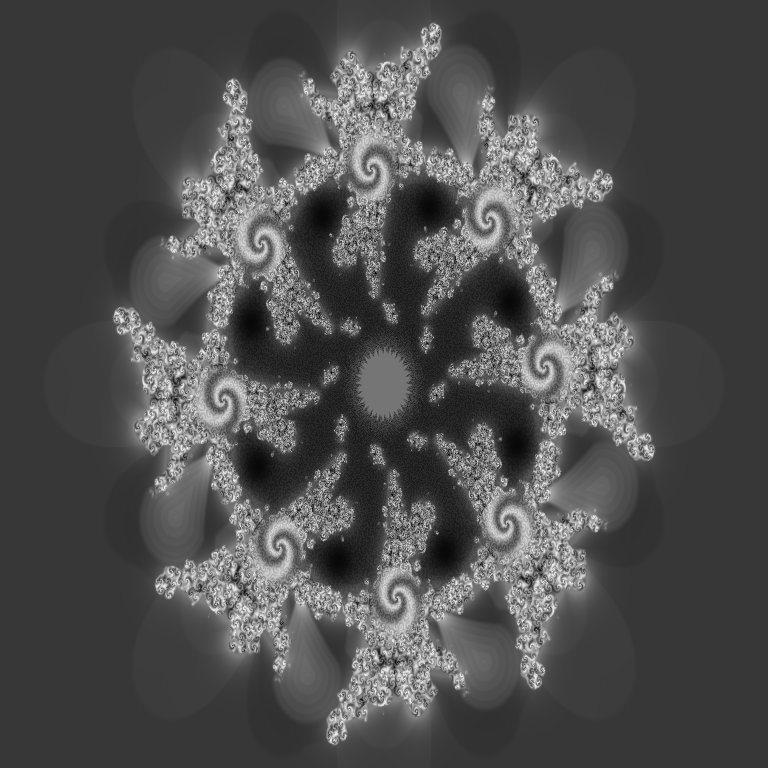
This background is drawn by a WebGL 1 fragment shader. Its source:

```glsl
precision highp float;
// A grey fractal rosette: eight curled arms around a small disc, with banded
// petals and dark bays between them. All parts live in log-polar space, repeated
// every 45 degrees; nested cells of tiny spirals give the lace on the arms.

uniform vec2 u_resolution;

const float SECTOR = 0.7853982;
const float ARM_TURN = 0.0785;      // angle of the first arm
const float EYE_RADIUS = 0.21;      // radius where the log scale is zero
const float SQUASH = 0.75;          // vertical stretch of the rosette
const float LOBE_RADIUS = 0.442;
const float DISC_RADIUS = 0.033;
const float RING_RADIUS = 0.056;
const vec2 BAY = vec2(-0.14, 0.375);
const vec2 NECK = vec2(0.13, 0.235);
const vec2 PETAL = vec2(0.36, 0.37);
const float OUTSIDE = 0.215;
const float CHANNEL = 0.13;
const float BAY_GREY = 0.03;
const float LACE = 0.50;
const float DISC_GREY = 0.46;

float hash(vec2 p) {
  return fract(sin(dot(p, vec2(127.1, 311.7))) * 43758.5453);
}

// Offset from a point to its nearest repeat around the circle
vec2 offsetFrom(vec2 q, vec2 c) {
  vec2 d = q - c;
  d.y = mod(d.y + 0.5 * SECTOR, SECTOR) - 0.5 * SECTOR;
  return d;
}

// Signed distance to a tapered limb
float limb(vec2 q, vec2 a, vec2 b, float ra, float rb) {
  vec2 axis = b - a;
  vec2 p = offsetFrom(q, 0.5 * (a + b)) + 0.5 * axis;
  float t = clamp(dot(p, axis) / dot(axis, axis), 0.0, 1.0);
  return length(p - axis * t) - mix(ra, rb, t);
}

float swirl(vec2 d, float twist, float phase) {
  return sin(2.0 * atan(d.y, d.x + 1e-5) + twist * log(length(d) + 0.02) + phase);
}

// Scattered curls: distance to the nearest centre, and its spiral wave
vec2 curls(vec2 q, float count) {
  vec2 g = q * count / SECTOR;
  vec2 cell = floor(g);
  vec2 nearest = vec2(9.0);
  float phase = 0.0;
  for (int j = -1; j <= 1; j++) {
    for (int i = -1; i <= 1; i++) {
      vec2 id = cell + vec2(float(i), float(j));
      vec2 key = vec2(id.x, floor(mod(id.y + 0.5, count))) + count;
      vec2 jitter = 0.15 + 0.7 * vec2(hash(key), hash(key + 41.3));
      vec2 d = g - id - jitter;
      if (dot(d, d) < dot(nearest, nearest)) {
        nearest = d;
        phase = 6.283 * hash(key + 7.7);
      }
    }
  }
  return vec2(length(nearest), swirl(nearest, 4.5, phase));
}

// One arm: eye, outer tips, bridges round the bay, inner tendrils
float armDistance(vec2 q) {
  float d = limb(q, vec2(0.0), vec2(0.24, -0.04), 0.16, 0.15);
  d = min(d, limb(q, vec2(0.24, -0.05), vec2(0.48, -0.27), 0.12, 0.012));
  d = min(d, limb(q, vec2(0.20, 0.04), vec2(0.40, 0.06), 0.12, 0.05));
  d = min(d, limb(q, vec2(0.20, 0.07), vec2(0.35, 0.25), 0.10, 0.015));
  d = min(d, limb(q, vec2(0.03, 0.10), vec2(0.07, 0.39), 0.08, 0.06));
  d = min(d, limb(q, vec2(0.07, 0.39), vec2(0.0, 0.70), 0.06, 0.08));
  d = min(d, limb(q, vec2(-0.05, 0.0), vec2(-0.40, 0.04), 0.13, 0.10));
  d = min(d, limb(q, vec2(-0.40, 0.04), vec2(-0.85, 0.04), 0.10, 0.05));
  d = min(d, limb(q, vec2(-0.25, 0.10), vec2(-0.42, 0.30), 0.09, 0.10));
  return min(d, limb(q, vec2(-1.0, -0.10), vec2(-1.15, -0.235), 0.04, 0.09));
}

void main() {
  vec2 p = (gl_FragCoord.xy / u_resolution - 0.5) * vec2(1.0, SQUASH);
  float r = max(length(p), 1e-3);
  float angle = atan(p.y, p.x + 1e-6);
  vec2 q = vec2(log(r / EYE_RADIUS), angle - ARM_TURN);
  float soft = 0.008 + 1.0 / (min(u_resolution.x, u_resolution.y) * r);
  float arm = armDistance(q);
  float outsideArm = max(arm, 0.0);

  // Outer field with faint alternating lobes
  float rose = cos(8.0 * angle) * pow(LOBE_RADIUS / r, 8.0);
  float grey = OUTSIDE + 0.022 * smoothstep(0.9, 1.1, rose)
    - 0.02 * smoothstep(2.4, 3.0, -rose);
  grey += 0.02 * smoothstep(5.0, 6.0, rose);

  // Banded petals, brightest at the neck
  float petal = limb(q, NECK, PETAL, 0.025, 0.145);
  float depth = clamp(-petal / 0.145, 0.0, 1.0) * 5.0;
  float bands = (floor(depth) + smoothstep(0.7, 1.0, fract(depth))) / 5.0;
  float neckGlow = exp(-length(offsetFrom(q, NECK)) / 0.09);
  grey = mix(grey, 0.19, 0.8 * smoothstep(0.07, 0.05, petal));
  grey = mix(grey, 0.26 + 0.13 * bands + 0.32 * neckGlow, smoothstep(soft, -soft, petal));
  grey += 0.24 * exp(-outsideArm / 0.035);

  // Inner channels and dark bays
  vec2 toBay = offsetFrom(q, BAY);
  float inner = CHANNEL + 0.03 * curls(q, 18.0).y + 0.20 * exp(-outsideArm / 0.05);
  inner = mix(inner, BAY_GREY, exp(-dot(toBay, toBay) / 0.012));
  grey = mix(grey, inner, smoothstep(0.08, 0.0, q.x));

  // Curled lace covering the arms
  vec2 big = curls(q, 5.0);
  vec2 mid = curls(q + 0.03, 11.0);
  vec2 fine = curls(q, 23.0);
  float edge = arm + 0.13 * (big.x - 0.42) + 0.09 * (mid.x - 0.42) + 0.03 * (fine.x - 0.4);
  float lace = LACE + 0.09 * big.y + 0.12 * mid.y + 0.13 * fine.y;
  lace -= 0.22 * smoothstep(0.45, 0.8, mid.x);
  lace += 0.10 * smoothstep(-0.4, 0.1, q.x);
  vec2 eye = offsetFrom(q, vec2(0.0));
  float eyeTone = 0.56 + 0.22 * swirl(eye, 6.0, 0.0) + 0.06 * fine.y;
  lace = mix(lace, eyeTone, smoothstep(0.19, 0.12, length(eye)));
  grey = mix(grey, lace, smoothstep(soft, -soft, edge));

  // Frayed ring and plain central disc
  float ring = smoothstep(RING_RADIUS, RING_RADIUS - 0.018, r + 0.008 * mid.y);
  grey = mix(grey, 0.30 + 0.10 * mid.y + 0.06 * fine.y, 0.85 * ring);
  float teeth = 0.0025 * sin(32.0 * angle) + 0.0015 * sin(56.0 * angle);
  grey = mix(grey, DISC_GREY, smoothstep(0.003, -0.003, r - DISC_RADIUS + teeth));

  gl_FragColor = vec4(vec3(clamp(grey, 0.0, 1.0)), 1.0);
}
```
